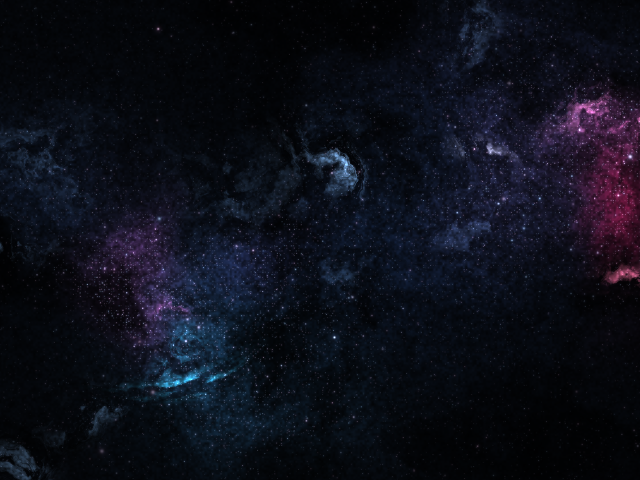
Give the GLSL for this texture, as a WebGL 2 fragment shader.

```glsl
#version 300 es
precision highp float;

uniform vec2 u_resolution;
out vec4 fragColor;

float hash(vec2 p) {
    vec3 q = fract(p.xyx * 0.1031);
    q += dot(q, q.yzx + 33.33);
    return fract((q.x + q.y) * q.z);
}

float noise(vec2 p) {
    vec2 cell = floor(p), f = fract(p);
    f = f * f * (3.0 - 2.0 * f);
    float low = mix(hash(cell), hash(cell + vec2(1, 0)), f.x);
    float high = mix(hash(cell + vec2(0, 1)), hash(cell + vec2(1, 1)), f.x);
    return mix(low, high, f.y);
}

mat2 rotation(float angle) {
    float c = cos(angle), s = sin(angle);
    return mat2(c, -s, s, c);
}

float fbm(vec2 p) {
    float sum = 0.0, weight = 0.5;
    mat2 turn = rotation(0.65) * 2.03;
    for (int i = 0; i < 6; i++) {
        sum += weight * noise(p);
        p = turn * p + 17.3;
        weight *= 0.54;
    }
    return sum / 1.06;
}

// Soft elliptical patch
float glow(vec2 p, vec2 center, vec2 radius, float tilt) {
    vec2 d = rotation(tilt) * (p - center) / radius;
    return exp(-dot(d, d));
}

// One jittered star per cell, with a faint halo
vec3 stars(vec2 p, float cells, float density, float radius, float seed) {
    vec2 id = floor(p * cells) + seed * 71.0;
    vec2 jitter = 0.3 + 0.4 * vec2(hash(id + 3.1), hash(id + 8.7));
    float d = length(fract(p * cells) - jitter) / cells;
    float size = max(radius * mix(0.7, 1.2, hash(id + 5.5)), 0.55 / u_resolution.y);
    float power = step(hash(id + 1.9), density) * mix(0.25, 1.0, pow(hash(id + 6.3), 2.0));
    vec3 tint = mix(vec3(0.6, 0.82, 1.0), vec3(1.0, 0.75, 0.95), hash(id + 4.2));
    float core = exp(-d * d / (size * size));
    float halo = 0.14 * exp(-d * d / (size * size * 9.0));
    return power * (core + tint * halo) * mix(tint, vec3(1.0), core * 0.4);
}

void main() {
    vec2 p = gl_FragCoord.xy / u_resolution.y;
    p.x += 0.5 * (4.0 / 3.0 - u_resolution.x / u_resolution.y);

    // Turbulence, dark lanes and fine grit
    vec2 bend = vec2(fbm(p * 5.0), fbm(p * 5.0 + 9.4)) - 0.5;
    vec2 q = p + 0.2 * bend;
    float lanes = smoothstep(0.3, 0.62, fbm(q * 5.5 + 2.7));
    float detail = fbm(q * 24.0 + bend * 5.0 + 31.0);
    float wisps = smoothstep(0.42, 0.72, detail);
    float grit = mix(0.45, 1.55, noise(p * 210.0) * 0.6 + noise(p * 95.0 + 7.0) * 0.4);
    float haze = mix(0.2, 1.0, lanes) * mix(0.65, 1.35, smoothstep(0.25, 0.75, detail));

    // Broad dim gas
    vec3 gas = vec3(0.025, 0.048, 0.092) * glow(q, vec2(0.86, 0.52), vec2(0.42, 0.28), 0.3);
    gas += vec3(0.030, 0.088, 0.130) * glow(q, vec2(0.46, 0.30), vec2(0.19, 0.19), 0.2);
    gas += vec3(0.020, 0.045, 0.065) * glow(q, vec2(0.62, 0.14), vec2(0.22, 0.14), 0.0);
    gas += vec3(0.030, 0.050, 0.090) * glow(q, vec2(0.10, 0.62), vec2(0.18, 0.16), -0.4);
    gas += vec3(0.065, 0.055, 0.125) * glow(q, vec2(0.56, 0.48), vec2(0.11, 0.08), 0.3);
    gas += vec3(0.075, 0.055, 0.110) * glow(q, vec2(1.10, 0.63), vec2(0.13, 0.16), -0.5);
    gas += vec3(0.030, 0.035, 0.070) * glow(q, vec2(1.05, 0.88), vec2(0.24, 0.13), 0.0);

    // Violet and crimson patches
    gas += vec3(0.250, 0.120, 0.270) * glow(q, vec2(0.295, 0.43), vec2(0.085, 0.14), 0.35);
    gas += vec3(0.260, 0.025, 0.100) * glow(q, vec2(1.285, 0.56), vec2(0.080, 0.16), 0.1);
    gas += vec3(0.220, 0.100, 0.210) * glow(q, vec2(1.26, 0.74), vec2(0.090, 0.05), -0.2);

    // Bright ragged clouds
    vec3 ice = vec3(0.36, 0.50, 0.65);
    vec3 clouds = ice * 0.50 * glow(q, vec2(0.70, 0.65), vec2(0.10, 0.055), -0.3);
    clouds += ice * 1.25 * glow(q, vec2(0.72, 0.615), vec2(0.038, 0.025), -0.2);
    clouds += ice * 0.25 * glow(q, vec2(0.74, 0.41), vec2(0.055, 0.04), 0.7);
    clouds += ice * 0.28 * glow(q, vec2(0.48, 0.62), vec2(0.12, 0.06), -0.2);
    clouds += ice * 0.55 * glow(q, vec2(1.00, 0.96), vec2(0.045, 0.07), 0.5);
    clouds += ice * 0.35 * glow(q, vec2(0.10, 0.69), vec2(0.09, 0.06), 0.0);
    clouds += ice * 0.65 * glow(q, vec2(0.04, 0.48), vec2(0.075, 0.035), 0.2);
    clouds += ice * 0.50 * glow(q, vec2(0.19, 0.14), vec2(0.070, 0.04), 0.2);
    clouds += ice * 0.55 * glow(q, vec2(0.02, 0.03), vec2(0.080, 0.06), -0.5);
    clouds += ice * 0.30 * glow(q, vec2(1.05, 0.56), vec2(0.080, 0.06), 0.5);
    clouds += vec3(1.05, 1.05, 1.15) * glow(q, vec2(1.03, 0.665), vec2(0.055, 0.014), 0.12);
    clouds += vec3(0.85, 0.45, 0.65) * glow(q, vec2(1.27, 0.75), vec2(0.090, 0.035), -0.2);
    clouds += vec3(0.75, 0.35, 0.48) * glow(q, vec2(1.31, 0.38), vec2(0.060, 0.03), -0.4);
    clouds += vec3(0.50, 0.20, 0.40) * glow(q, vec2(0.40, 0.36), vec2(0.035, 0.02), 0.0);

    // Curved cyan streaks
    vec2 arc = rotation(0.28) * (p - vec2(0.40, 0.20)) + 0.03 * bend;
    arc.y -= 1.1 * arc.x * arc.x;
    float strands = smoothstep(0.45, 0.75, fbm(arc * vec2(16.0, 75.0)));
    vec3 cyan = vec3(0.16, 0.58, 0.72);
    gas += cyan * strands * 0.9 * glow(arc, vec2(0.0), vec2(0.11, 0.020), 0.0);
    clouds += cyan * glow(q, vec2(0.39, 0.265), vec2(0.055, 0.025), 0.8);

    vec3 light = (gas * haze + clouds * wisps * 0.9) * grit;
    float richness = clamp(dot(gas, vec3(2.2)), 0.0, 1.0) + 0.4 * clamp(dot(clouds, vec3(0.5)), 0.0, 1.0);

    // Star dust through to bright rare stars
    vec3 field = vec3(0.0);
    for (int i = 0; i < 5; i++) {
        float level = float(i);
        float cells = 200.0 * pow(0.56, level);
        float radius = 0.0009 * pow(1.24, level);
        float density = mix(0.07, 0.34, min(richness, 1.0)) * pow(0.88, level);
        float strength = mix(0.2, 0.75, min(richness, 1.0)) * (0.45 + 0.22 * level);
        field += strength * stars(p, cells, density, radius, level + 1.0);
    }
    field += stars(p, 8.0, 0.05 + 0.35 * min(richness, 1.0), 0.0034, 9.0);

    vec3 space = vec3(0.009, 0.014, 0.023) * mix(0.5, 1.4, lanes) * grit;
    fragColor = vec4(clamp(space + light + field, 0.0, 1.0), 1.0);
}
```
